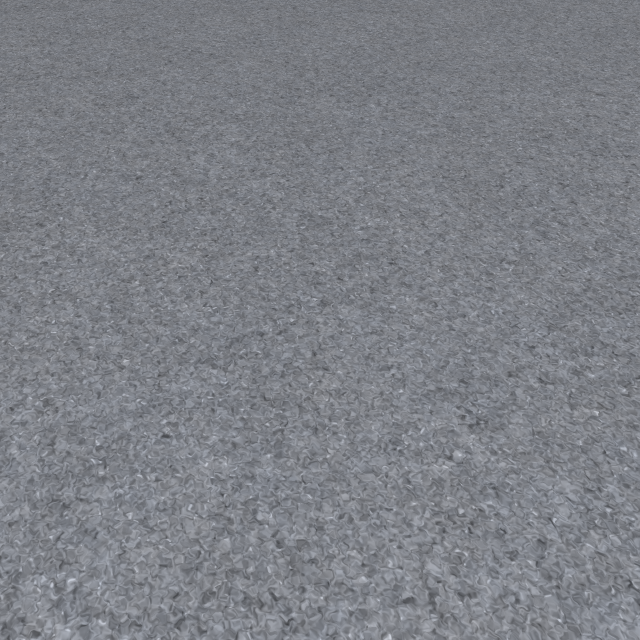
Write a WebGL 1 fragment shader that draws this texture.

```glsl
precision highp float;
uniform vec2 u_resolution;

// Worn grey-blue asphalt seen at a slant, receding towards the top.
// Canvas points are projected onto a ground plane, where small stones and
// layered value noise give the grain; supersampling softens the far part.

const float HORIZON = 1.42;       // height of the vanishing line
const float DEPTH_STRETCH = 1.4;  // foreshortening of the ground
const float GRAIN = 190.0;        // stones per ground unit
const int SAMPLES = 3;            // samples per pixel side

float hash(vec2 p) {
  vec3 q = fract(vec3(p.xyx) * 0.1031);
  q += dot(q, q.yzx + 33.33);
  return fract((q.x + q.y) * q.z);
}

vec2 hash2(vec2 p) {
  return vec2(hash(p), hash(p + 71.7));
}

float noise(vec2 p) {
  vec2 cell = floor(p);
  vec2 f = fract(p);
  f = f * f * (3.0 - 2.0 * f);
  float low = mix(hash(cell), hash(cell + vec2(1.0, 0.0)), f.x);
  float high = mix(hash(cell + vec2(0.0, 1.0)), hash(cell + 1.0), f.x);
  return mix(low, high, f.y);
}

float fbm(vec2 p) {
  float sum = 0.0;
  float weight = 0.5;
  for (int i = 0; i < 4; i++) {
    sum += weight * noise(p);
    p = mat2(1.6, 1.2, -1.2, 1.6) * p + 17.3;
    weight *= 0.5;
  }
  return sum / 0.9375;
}

// x: random value of the nearest stone, y: distance to its centre
vec2 stones(vec2 p) {
  vec2 cell = floor(p);
  vec2 found = vec2(0.0, 8.0);
  for (int y = -1; y <= 1; y++) {
    for (int x = -1; x <= 1; x++) {
      vec2 c = cell + vec2(float(x), float(y));
      float d = length(c + hash2(c) - p);
      if (d < found.y) found = vec2(hash(c + 19.1), d);
    }
  }
  return found;
}

vec2 project(vec2 uv) {
  return vec2(uv.x - 0.5, DEPTH_STRETCH) / (HORIZON - uv.y) + 6.0;
}

vec3 asphalt(vec2 uv) {
  vec2 ground = project(uv);
  vec2 p = ground * GRAIN;
  p.x += 0.15 * p.y;
  p += 1.6 * (vec2(noise(p * 0.8), noise(p * 0.8 + 43.0)) - 0.5);

  // Stones, binder and fine grit
  vec2 stone = stones(p);
  float grain = 0.10 * (stone.x - 0.5);
  grain += 0.075 * (noise(p * 0.4 + 11.0) - 0.5);
  grain += 0.17 * (noise(p * 1.7 + 5.0) - 0.5);

  // Dark pits, thin short cracks and pale chips, a few of them large
  float pit = smoothstep(0.74, 0.94, noise(p * vec2(0.8, 0.7) + 90.0));
  float crackLine = 1.0 - smoothstep(0.0, 0.09, abs(noise(p * 0.5 + 29.0) - 0.5));
  float crack = crackLine * smoothstep(0.55, 0.8, noise(p * 0.28 + 64.0));
  float chip = step(0.965, stone.x) * (1.0 - smoothstep(0.15, 0.5, stone.y));
  vec2 pebble = stones(p * 0.4 + 31.0);
  float largeChip = step(0.982, pebble.x) * (1.0 - smoothstep(0.15, 0.4, pebble.y));
  grain += 0.13 * chip + 0.05 * largeChip - 0.10 * pit - 0.07 * crack;

  // Broad wear, and the darker, flatter look of the distance
  float tone = mix(0.532, 0.478, uv.y) + 0.04 * (fbm(ground * 9.0) - 0.5);
  tone += grain * mix(1.1, 0.75, uv.y);

  // Slightly bluish patches among neutral ones
  float blueness = 0.6 * noise(p * 0.5 + 57.0) + 0.5 * fbm(ground * 12.0 + 3.0);
  vec3 neutral = vec3(0.988, 1.0, 1.035);
  vec3 blue = vec3(0.970, 1.006, 1.075);
  return tone * mix(neutral, blue, clamp(blueness - 0.2 * uv.y, 0.0, 1.0));
}

void main() {
  vec3 sum = vec3(0.0);
  for (int y = 0; y < SAMPLES; y++) {
    for (int x = 0; x < SAMPLES; x++) {
      vec2 offset = (vec2(float(x), float(y)) + 0.5) / float(SAMPLES) - 0.5;
      sum += asphalt((gl_FragCoord.xy + offset) / u_resolution);
    }
  }
  gl_FragColor = vec4(sum / float(SAMPLES * SAMPLES), 1.0);
}
```
